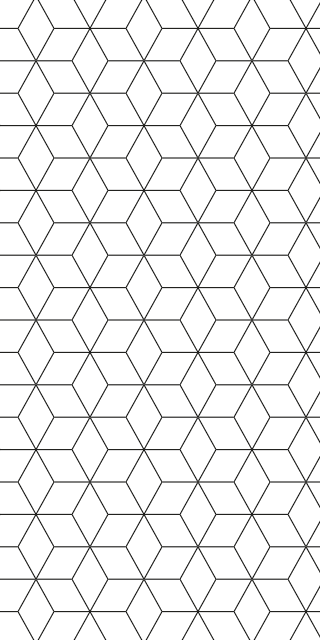
A WebGL 2 fragment shader for this pattern:

```glsl
#version 300 es
precision highp float;
// Rhombille lattice of thin dark lines on white, reading as stacked cubes.
// Every edge is a spoke of a six-armed star; the stars sit on two
// interleaved rectangular grids, each folded into a single cell.

uniform vec2 u_resolution;
out vec4 fragColor;

float segmentDistance(vec2 p, vec2 tip) {
    return length(p - tip * clamp(dot(p, tip) / dot(tip, tip), 0.0, 1.0));
}

// Distance to the nearest star on a grid of the given cell size.
float starGrid(vec2 p, vec2 cell) {
    vec2 q = abs((fract(p / cell + 0.5) - 0.5) * cell);
    float level = segmentDistance(q, vec2(cell.x / 3.0, 0.0));
    float slanted = segmentDistance(q, vec2(cell.x / 6.0, cell.y * 0.5));
    return min(level, slanted);
}

void main() {
    // Canvas widths, measured from a star on the middle row
    vec2 p = (gl_FragCoord.xy - 0.5 * u_resolution) / u_resolution.x;
    p.x += 0.3875;

    vec2 cell = vec2(0.3375, 0.2025);
    float edge = min(starGrid(p, cell), starGrid(p - 0.5 * cell, cell));

    // Line coverage, smoothed over one pixel
    float halfWidth = 0.0017;
    float ink = clamp((halfWidth - edge) * u_resolution.x + 0.5, 0.0, 1.0);

    vec3 paper = vec3(1.0);
    vec3 lineColor = vec3(0.08, 0.08, 0.07);
    fragColor = vec4(mix(paper, lineColor, ink), 1.0);
}
```
